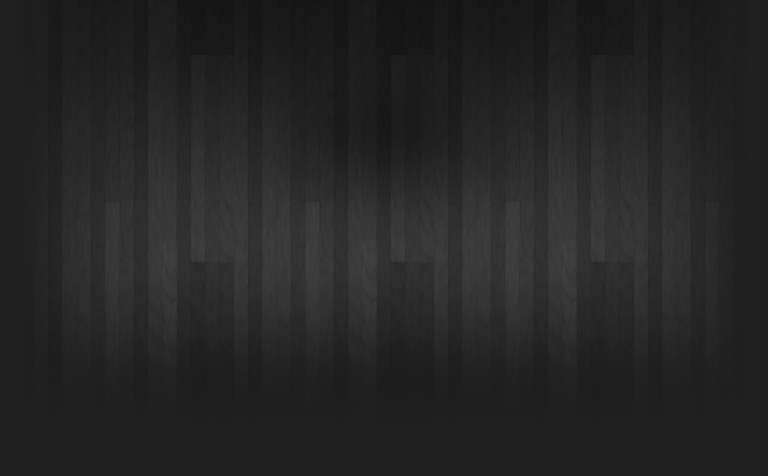
A Shadertoy shader for this texture:

```glsl
// Dark wooden planks under a soft horizontal band of light, fading to flat charcoal.
// Fourteen planks repeat sideways; staggered joints alternate two tones per plank,
// while stretched noise and warped ellipses supply the fibres and growth rings.

const float PLANKS = 14.0;
const float TILE_WIDTH = 0.2604;
const float TILE_START = 0.2487;
const float BOARD_LENGTH = 0.27;
const float CHARCOAL = 0.126;

// Per plank: tone above its joint, tone below it, joint depth from the top.
const float TONE_ABOVE[14] = float[14](1.04, 0.95, 1.0, 1.02, 0.87, 1.03, 1.0,
                                       0.91, 0.97, 0.98, 0.87, 1.04, 1.02, 0.86);
const float TONE_BELOW[14] = float[14](0.83, 0.88, 0.87, 1.02, 0.87, 1.03, 1.02,
                                       0.94, 1.07, 1.0, 0.87, 1.06, 1.10, 0.88);
const float JOINT[14] = float[14](0.341, 0.341, 0.341, 0.15, 0.45, 0.08, 0.263,
                                  0.42, 0.263, 0.341, 0.20, 0.50, 0.313, 0.10);

float hash(vec2 p) {
    vec3 q = fract(vec3(p.xyx) * 0.1031);
    q += dot(q, q.yzx + 33.33);
    return fract((q.x + q.y) * q.z);
}

float noise(vec2 p) {
    vec2 cell = floor(p), f = fract(p);
    f = f * f * (3.0 - 2.0 * f);
    return mix(mix(hash(cell), hash(cell + vec2(1, 0)), f.x),
               mix(hash(cell + vec2(0, 1)), hash(cell + vec2(1, 1)), f.x), f.y);
}

float bell(float x, float width) {
    return exp(-x * x / (width * width));
}

// Distance to the nearest multiple of one, for seams between cells.
float edgeDistance(float x) {
    float f = fract(x);
    return min(f, 1.0 - f);
}

float seam(float dist, float pixel) {
    return 1.0 - smoothstep(0.0, max(0.0013, pixel), dist);
}

// Thin dark growth rings and fibres; across runs from 0 to 1 over the plank.
float woodGrain(float across, float y, float seed, vec2 tilePos) {
    float heart = 0.203 + 0.16 * (hash(vec2(seed, 7.0)) - 0.5);
    float offset = 0.5 + 0.6 * (hash(vec2(seed, 3.0)) - 0.5);
    float warp = noise(vec2(across * 2.5 + seed * 9.0, y * 40.0)) - 0.5;
    float radius = length(vec2(across - offset + 0.25 * warp, (y - heart) * 8.0));
    float rings = pow(0.5 + 0.5 * sin(radius * 24.0 + 3.0 * warp), 4.0);
    float patchy = noise(vec2(across * 3.0 + seed * 5.0, y * 30.0 + 8.0));
    float fibres = noise(tilePos * vec2(500.0, 75.0)) - 0.5;
    float pores = noise(tilePos * vec2(650.0, 260.0) + 31.0) - 0.5;
    float strength = mix(0.03, 0.13, hash(vec2(seed, 11.0))) * patchy;
    return 1.01 - strength * rings + 0.08 * fibres + 0.07 * pores;
}

float planks(vec2 p, float pixel) {
    float column = (p.x - TILE_START) / TILE_WIDTH * PLANKS;
    float id = mod(floor(column), PLANKS);
    int k = int(id);

    // Blend the two tones over one pixel at the board ends.
    float row = (p.y - JOINT[k]) / BOARD_LENGTH;
    float parity = mod(floor(row), 2.0);
    float tone = mix(TONE_BELOW[k], TONE_ABOVE[k], parity);
    float contrast = abs(TONE_BELOW[k] - TONE_ABOVE[k]);

    float sideGap = edgeDistance(column) * TILE_WIDTH / PLANKS;
    float endGap = edgeDistance(row) * BOARD_LENGTH;
    float fade = 0.02 + 0.09 * noise(vec2(floor(column + 0.5) * 7.0, p.y * 14.0));
    float gaps = fade * seam(sideGap, pixel) + 0.4 * contrast * seam(endGap, pixel);

    vec2 tilePos = vec2(mod(p.x - TILE_START, TILE_WIDTH), p.y);
    float grain = woodGrain(fract(column), p.y, id + 20.0 * parity, tilePos);
    return tone * grain * (1.0 - gaps);
}

// Wide glow across the floor, with a dim oval above its middle.
float lighting(vec2 p) {
    float dy = p.y - 0.325;
    float band = bell(dy, dy < 0.0 ? 0.213 : 0.155);
    float side = exp(-pow(abs(p.x - 0.5) / 0.465, 6.0));
    float oval = bell(p.x - 0.508, 0.115) * bell(p.y - 0.182, 0.075);
    float base = 0.078 + 0.022 * smoothstep(0.1, 0.4, abs(p.x - 0.5));
    return (base + (0.222 - base) * band * side) * (1.0 - 0.34 * oval);
}

// Where the wood shows through the surrounding charcoal.
float woodMask(vec2 p) {
    float sides = smoothstep(0.0, 0.10, min(p.x, 1.0 - p.x));
    return sides * (1.0 - smoothstep(0.42, 0.575, p.y));
}

void mainImage(out vec4 fragColor, in vec2 fragCoord) {
    // Canvas width is one; y grows downwards from the top edge.
    float pixel = 1.0 / iResolution.x;
    vec2 p = vec2(fragCoord.x, iResolution.y - fragCoord.y) * pixel;

    float wood = planks(p, pixel) * lighting(p);
    float shade = mix(CHARCOAL, wood, woodMask(p));
    fragColor = vec4(vec3(shade), 1.0);
}
```
